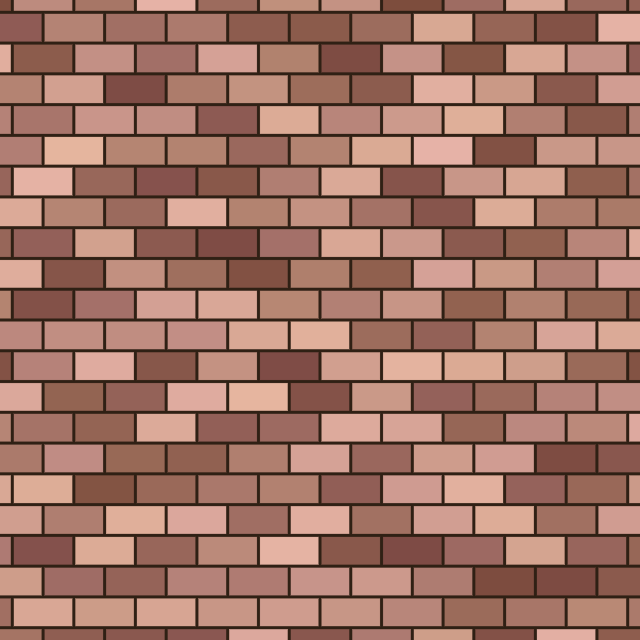
This pattern is drawn by a WebGL 1 fragment shader. Its source:

```glsl
precision highp float;
// Running-bond brick wall: flat 2:1 bricks, every other course shifted by half
// a brick, thin dark mortar. Each brick takes a random tone between a deep and
// a pale clay, with a slight warm or cool tint, from a hash of its cell.

uniform vec2 u_resolution;

#define COURSES 20.8                      // brick rows over the canvas height
#define BRICK_ASPECT 2.0                  // brick length / course height
#define MORTAR_WIDTH 0.098                // in course heights
#define EDGE_SOFTNESS 0.7                 // half width of the smoothed edge, in px
#define TINT_AMOUNT 0.016
#define CLAY_DARK vec3(0.488, 0.295, 0.252)
#define CLAY_LIGHT vec3(0.902, 0.705, 0.640)
#define MORTAR_COLOR vec3(0.185, 0.125, 0.080)

// Sine-free hash: two values in 0..1 per cell
vec2 hash22(vec2 cell) {
  vec3 p = fract(cell.xyx * vec3(0.1031, 0.1030, 0.0973));
  p += dot(p, p.yzx + 33.33);
  return fract((p.xx + p.yz) * p.zy);
}

vec3 brickColor(vec2 cell) {
  vec2 rnd = hash22(cell + 71.0);
  vec3 clay = mix(CLAY_DARK, CLAY_LIGHT, rnd.x);
  return clay + (rnd.y - 0.5) * TINT_AMOUNT * vec3(0.0, 1.0, -2.0);
}

void main() {
  // Course heights, measured from the canvas centre
  float pixel = COURSES / u_resolution.y;
  vec2 p = (gl_FragCoord.xy - 0.5 * u_resolution) * pixel;

  // Running bond: odd courses move by half a brick
  float course = floor(p.y);
  float along = p.x / BRICK_ASPECT + 0.5 * mod(course, 2.0);
  vec2 cell = vec2(floor(along), course);
  vec2 local = vec2(fract(along), fract(p.y));

  // Distance to the nearest joint line
  vec2 toJoint = (0.5 - abs(local - 0.5)) * vec2(BRICK_ASPECT, 1.0);
  float dist = min(toJoint.x, toJoint.y) - 0.5 * MORTAR_WIDTH;
  float soft = EDGE_SOFTNESS * pixel;
  float brick = smoothstep(-soft, soft, dist);

  gl_FragColor = vec4(mix(MORTAR_COLOR, brickColor(cell), brick), 1.0);
}
```
